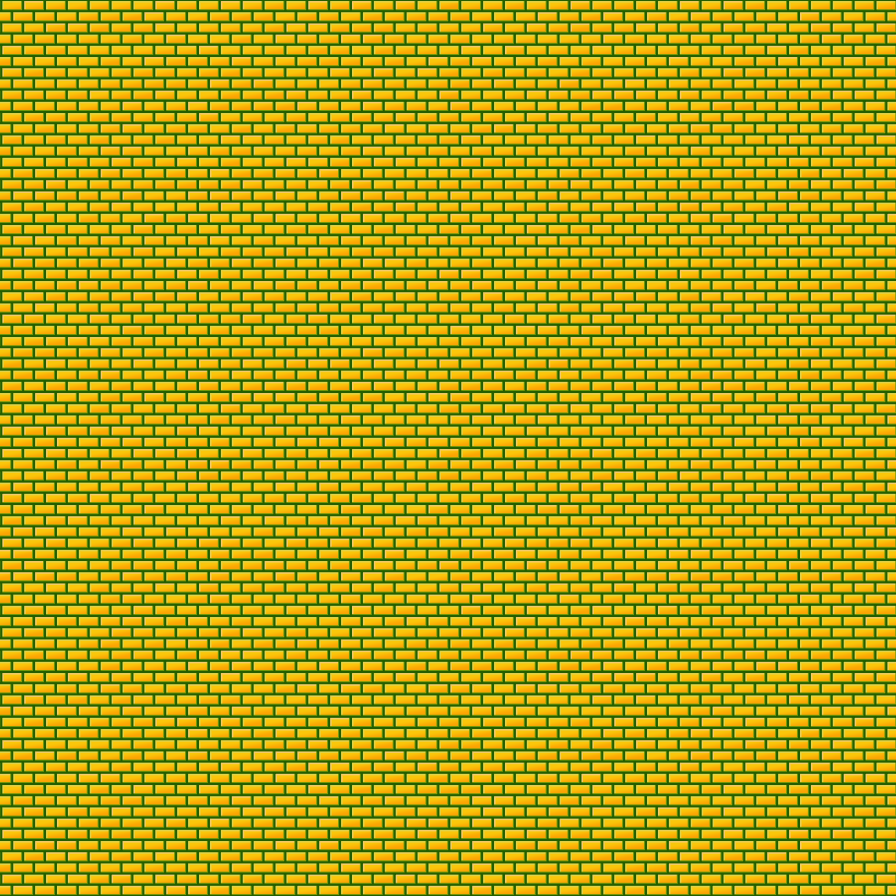
Write a Shadertoy shader that draws this pattern.

```glsl
const vec2 BRICK_COUNT = vec2(41.0, 80.0);
const float ROW_PHASE = 0.06;
const float MORTAR_WIDTH = 0.0023;
const float SHADOW_WIDTH = 0.0011;
const float HIGHLIGHT_WIDTH = 0.0017;
const float CORNER_RADIUS = 0.0007;

const vec3 MORTAR_GREEN = vec3(0.14, 0.37, 0.00);
const vec3 SHADOW_OLIVE = vec3(0.46, 0.60, 0.03);
const vec3 HIGHLIGHT_LIME = vec3(0.88, 0.83, 0.30);
const vec3 HIGHLIGHT_PEACH = vec3(0.99, 0.79, 0.49);
const vec3 FACE_YELLOW = vec3(0.98, 0.78, 0.04);
const vec3 FACE_ORANGE = vec3(0.99, 0.64, 0.01);

float hash(vec2 p) {
    return fract(sin(dot(p, vec2(127.1, 311.7))) * 43758.5453);
}

float roundedBox(vec2 p, vec2 halfSize, float radius) {
    vec2 q = abs(p) - halfSize + radius;
    return length(max(q, 0.0)) + min(max(q.x, q.y), 0.0) - radius;
}

// Pixel coverage of the region where the distance is negative
float coverage(float distance, float pixel) {
    return clamp(0.5 - distance / pixel, 0.0, 1.0);
}

// Face gradient with a lit upper left edge and a shaded lower right edge
vec3 brickColor(vec2 p, vec2 halfSize, vec2 id, float pixel) {
    vec2 fromTopLeft = p + halfSize;
    vec2 fromBottomRight = halfSize - p;
    float lit = min(fromTopLeft.x, fromTopLeft.y) - HIGHLIGHT_WIDTH;
    float shaded = min(fromBottomRight.x, fromBottomRight.y) - SHADOW_WIDTH;

    vec2 along = p / halfSize;
    float warmth = 0.42 + 0.2 * along.x + 0.5 * along.y;
    warmth += 0.3 * (hash(id) - 0.5);
    vec3 color = mix(FACE_YELLOW, FACE_ORANGE, smoothstep(0.1, 0.9, warmth));

    float peach = 0.7 * smoothstep(0.6, 0.9, hash(id + 19.0));
    vec3 highlight = mix(HIGHLIGHT_LIME, HIGHLIGHT_PEACH, peach);
    color = mix(color, highlight, coverage(lit, pixel));
    return mix(color, SHADOW_OLIVE, coverage(shaded, pixel));
}

void mainImage(out vec4 fragColor, in vec2 fragCoord) {
    float pixel = 1.0 / iResolution.y;
    vec2 uv = fragCoord * pixel;

    // Running bond, rows counted downward from the top
    vec2 grid = vec2(uv.x, 1.0 - uv.y) * BRICK_COUNT;
    float row = floor(grid.y);
    grid.x += 0.5 * mod(row, 2.0) - ROW_PHASE;

    vec2 id = vec2(floor(grid.x), row);
    vec2 p = (fract(grid) - 0.5) / BRICK_COUNT;
    vec2 halfSize = 0.5 / BRICK_COUNT - 0.5 * MORTAR_WIDTH;

    // Bricks over mortar
    float brick = roundedBox(p, halfSize, CORNER_RADIUS);
    vec3 color = brickColor(p, halfSize, id, pixel);
    color = mix(MORTAR_GREEN, color, coverage(brick, pixel));
    fragColor = vec4(color, 1.0);
}
```
